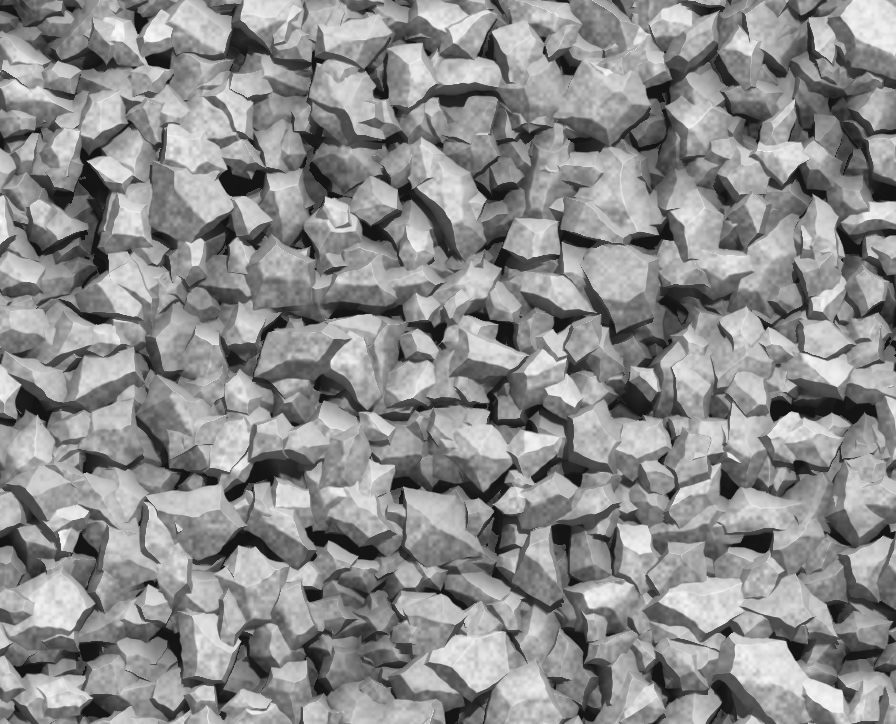
Reproduce this texture procedurally as a Shadertoy shader.

```glsl
// Sunlit bed of crushed grey stone. Each stone is a faceted convex block (minimum
// of random planes) scattered on jittered grids; the two highest surfaces are kept,
// lit by facet normal, cast shadow and depth, then blended at the outlines.
#define STONE_SIZE 0.088
#define LAYERS 4
#define PILE_DEPTH 0.062
#define SIDES 5
#define SUN normalize(vec3(0.2, 0.56, 0.80))
#define SUN_STRENGTH 0.53
#define SKY_STRENGTH 0.38
#define GAP_LIGHT 0.10
#define EDGE_WARP 0.007
#define ROUGHNESS 0.34
#define GRAIN 0.10
#define SHADOW_STEPS 3

struct Surface {
    float height;
    vec2 slope;
    float shade;
    float inside;   // distance inward from the outline
};

vec4 hash4(vec2 cell) {
    vec4 v = fract(cell.xyxy * vec4(0.1031, 0.1030, 0.0973, 0.1099));
    v += dot(v, v.wzxy + 33.33);
    return fract((v.xxyz + v.yzzw) * v.zywx);
}

vec2 noise2(vec2 p) {
    vec2 i = floor(p), f = fract(p);
    f = f * f * (3.0 - 2.0 * f);
    vec2 low = mix(hash4(i).xy, hash4(i + vec2(1, 0)).xy, f.x);
    vec2 high = mix(hash4(i + vec2(0, 1)).xy, hash4(i + vec2(1, 1)).xy, f.x);
    return mix(low, high, f.y);
}

// Cuts a block by one plane; the ridge is slightly worn so that it shades smoothly
void cutPlane(inout float h, inout vec2 gradient, float plane, vec2 planeGradient) {
    gradient = mix(gradient, planeGradient, clamp(0.5 + (h - plane) / 0.08, 0.0, 1.0));
    h = min(h, plane);
}

// Block height at q (unit-size stone); gradient receives the slope of its facet
float facetedBlock(vec2 q, vec4 rnd, out vec2 gradient) {
    gradient = (rnd.xy - 0.5) * 0.85;
    float h = 0.6 + dot(q, gradient);
    vec2 tilt = (rnd.zx - 0.5) * 1.3;
    cutPlane(h, gradient, 0.66 + dot(q, tilt), tilt);

    vec2 dir = vec2(1, 0);
    for (int k = 0; k < SIDES; k++) {
        vec2 j = fract(rnd.zw * (7.3 + 5.7 * float(k)));
        vec2 d = dir + (j.yx - 0.5) * 0.5;
        float steep = 0.7 + 3.3 * j.y * j.y;
        cutPlane(h, gradient, (0.65 + 0.45 * j.x - dot(q, d)) * steep, -d * steep);
        dir = mat2(0.309, 0.951, -0.951, 0.309) * dir;
    }
    return h;
}

// Highest stone surface over the point p, and the one beneath it
void stonePile(vec2 p, out Surface top, out Surface under) {
    top = Surface(0.0, vec2(0), 0.8, 1.0);
    under = top;
    for (int layer = 0; layer < LAYERS; layer++) {
        float id = float(layer);
        float size = STONE_SIZE * (0.7 + 0.2 * id);
        vec2 g = p / size + id * vec2(17.37, 31.71) + 40.0;
        vec2 home = floor(g - 0.5);
        for (int n = 0; n < 4; n++) {
            vec2 cell = home + vec2(n % 2, n / 2);
            vec4 place = hash4(cell + id * 91.0);
            vec2 local = g - cell - 0.5 - (place.xy - 0.5) * 0.4;
            if (dot(local, local) > 0.64) continue;

            vec4 shape = hash4(cell + 213.0 + id * 57.0);
            float radius = mix(0.40, 0.56, place.z);
            float angle = shape.w * 6.2831853;
            float stretch = mix(1.0, 1.32, shape.z);
            float c = cos(angle), s = sin(angle);
            mat2 turn = mat2(c / stretch, s * stretch, -s / stretch, c * stretch);

            vec2 gradient;
            float h = facetedBlock(turn * local / radius, shape, gradient);
            if (h <= 0.0) continue;
            h *= radius * size;
            vec2 slope = gradient * turn;
            Surface stone = Surface(place.w * PILE_DEPTH + h, slope,
                0.89 + 0.17 * fract(place.z * 37.0), h / (length(slope) + 0.01));
            if (stone.height > top.height) { under = top; top = stone; }
            else if (stone.height > under.height) under = stone;
        }
    }
}

// Light leaving a surface under sun and sky
float shadeStone(Surface stone, vec2 pits, float shadow) {
    vec3 normal = normalize(vec3(-stone.slope + pits * ROUGHNESS, 1.0));
    float open = smoothstep(0.008, 0.075, stone.height);
    float sky = mix(GAP_LIGHT, SKY_STRENGTH, open) * (0.7 + 0.3 * normal.z);
    float sun = max(dot(normal, SUN), 0.0) * (1.0 - clamp(shadow, 0.0, 1.0));
    return (sky + SUN_STRENGTH * sun * mix(0.6, 1.0, open)) * stone.shade;
}

void mainImage(out vec4 fragColor, in vec2 fragCoord) {
    vec2 p = fragCoord / iResolution.y;
    float soft = 1.5 / iResolution.y;

    // Uneven outlines
    vec2 bent = p + (noise2(p * 38.0) - 0.5) * EDGE_WARP
                  + (noise2(p * 105.0 + 9.0) - 0.5) * EDGE_WARP * 0.35;
    Surface top, under;
    stonePile(bent, top, under);

    // Shadows cast on both surfaces by stones toward the sun
    vec2 shadow = vec2(0);
    float reach = 0.012;
    for (int k = 0; k < SHADOW_STEPS; k++) {
        Surface caster, hidden;
        stonePile(bent + SUN.xy * reach, caster, hidden);
        vec2 rays = vec2(top.height, under.height) + SUN.z * reach;
        shadow = max(shadow, (caster.height - rays) / 0.006);
        reach *= 2.0;
    }

    // Pitted faces and fine mineral grain
    vec2 pits = noise2(p * 85.0 + 5.0) + noise2(p * 190.0) - 1.0;
    float grain = 1.0 + GRAIN * (pits.x + pits.y) * 0.5;

    // Smooth outlines and the seams where stones meet
    float seam = 0.5 + (top.height - under.height)
                     / (length(top.slope - under.slope) * soft + 0.00001);
    float cover = clamp(min(top.inside / soft, seam), 0.0, 1.0);
    float light = mix(shadeStone(under, pits, shadow.y), shadeStone(top, pits, shadow.x), cover);
    fragColor = vec4(light * grain * vec3(1.003, 0.998, 1.0), 1.0);
}
```
